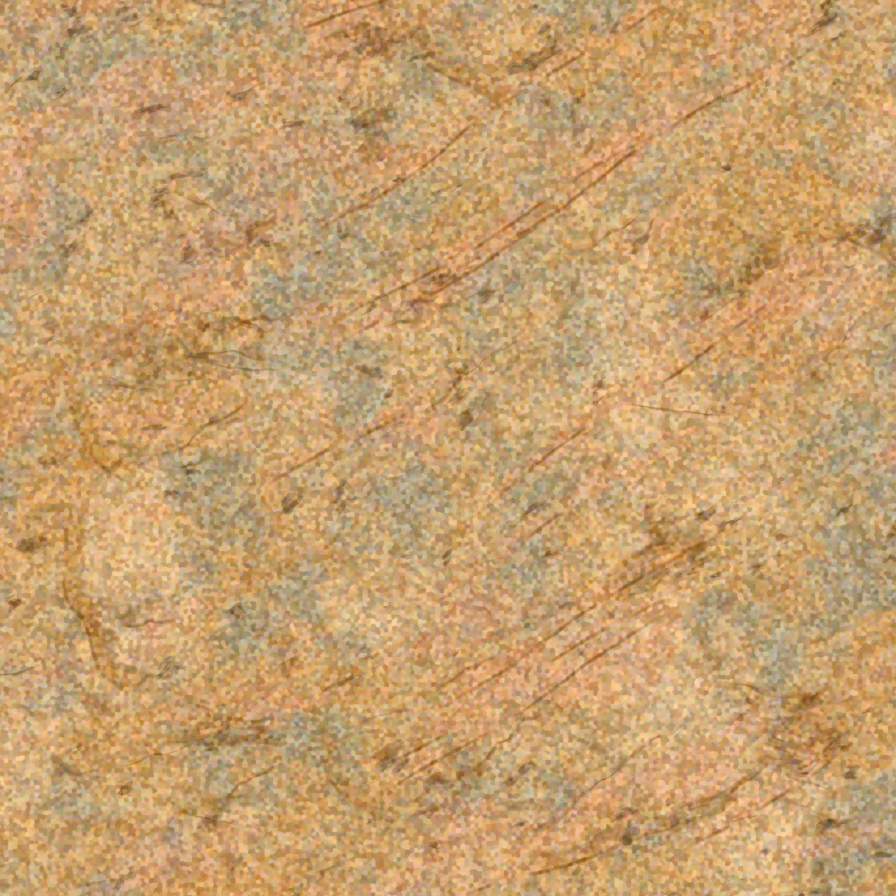
A Shadertoy shader for this texture:

```glsl
float hash(vec2 p) {
    vec3 q = fract(vec3(p.xyx) * 0.1031);
    q += dot(q, q.yzx + 33.33);
    return fract((q.x + q.y) * q.z);
}

vec3 hash3(vec2 p) {
    return vec3(hash(p), hash(p + 71.3), hash(p + 153.7));
}

float noise(vec2 p) {
    vec2 i = floor(p), f = fract(p);
    f = f * f * (3.0 - 2.0 * f);
    return mix(mix(hash(i), hash(i + vec2(1, 0)), f.x),
               mix(hash(i + vec2(0, 1)), hash(i + vec2(1, 1)), f.x), f.y);
}

float fbm(vec2 p) {
    float sum = 0.0, amp = 0.5;
    for (int i = 0; i < 5; i++) {
        sum += amp * noise(p);
        p = mat2(1.6, 1.2, -1.2, 1.6) * p + 17.0;
        amp *= 0.5;
    }
    return sum / 0.97;
}

// Soft cellular noise: blended random values of the nearby grains
vec3 grains(vec2 p) {
    vec2 cell = floor(p);
    vec3 sum = vec3(0);
    float total = 0.0;
    for (int y = -1; y <= 1; y++)
    for (int x = -1; x <= 1; x++) {
        vec2 id = cell + vec2(x, y);
        vec3 rnd = hash3(id);
        vec2 d = id + 0.15 + 0.7 * rnd.xy - p;
        float w = exp(-7.0 * dot(d, d));
        sum += w * hash3(id + 400.0);
        total += w;
    }
    return sum / total - 0.5;
}

vec2 turn(vec2 p, float angle) {
    float c = cos(angle), s = sin(angle);
    return vec2(c * p.x + s * p.y, c * p.y - s * p.x);
}

void mainImage(out vec4 fragColor, in vec2 fragCoord) {
    vec2 p = fragCoord / iResolution.y;
    vec2 warp = vec2(fbm(p * 9.0), fbm(p * 9.0 + 40.0)) - 0.5;
    vec2 wp = p + 0.06 * warp;
    vec2 bed = turn(wp, 0.45);

    // Mottled ground: ochre, grey, pale and pink patches
    vec3 col = vec3(0.80, 0.652, 0.448);
    float ochre = smoothstep(0.45, 0.72, fbm(bed * vec2(5, 9) + 3.0));
    float grey = smoothstep(0.48, 0.70, fbm(wp * vec2(15, 17) + 60.0));
    float pale = smoothstep(0.52, 0.72, fbm(wp * 7.0 + 90.0));
    float pink = smoothstep(0.52, 0.74, fbm(bed * vec2(8, 20) + 120.0));
    col = mix(col, vec3(0.80, 0.59, 0.33), 0.60 * ochre);
    col = mix(col, vec3(0.66, 0.61, 0.49), 0.75 * grey);
    col = mix(col, vec3(0.88, 0.73, 0.54), 0.60 * pale);
    col = mix(col, vec3(0.86, 0.62, 0.46), 0.50 * pink);

    // Broken hairline cracks along the bedding
    for (int i = 0; i < 2; i++) {
        float k = float(i);
        vec2 q = turn(wp, 0.5 - 0.65 * k) * vec2(4, 13) + 31.0 * k;
        float crack = smoothstep(0.035, 0.0, abs(fbm(q) - 0.5));
        crack *= smoothstep(0.50, 0.72, fbm(p * 8.0 + 200.0 + 50.0 * k));
        col = mix(col, vec3(0.54, 0.37, 0.17), 0.55 * crack);
    }

    // Long straight veins rising to the right
    for (int i = 0; i < 13; i++) {
        float k = float(i);
        vec3 r = hash3(vec2(k, 7.0));
        vec2 q = turn(p - vec2(r.x, (k + r.y) / 13.0), mix(0.25, 0.62, r.z));
        q.y += 0.014 * warp.x + 0.004 * sin(q.x * 19.0 + k);
        float len = mix(0.12, 0.38, hash(vec2(k, 19.0)));
        float fade = smoothstep(len, 0.4 * len, abs(q.x));
        float broken = smoothstep(0.30, 0.65, noise(vec2(q.x * 28.0, k * 9.0)));
        float halo = fade * smoothstep(0.016, 0.0, abs(q.y - 0.006));
        float line = fade * broken * smoothstep(0.0034, 0.0004, abs(q.y));
        col = mix(col, mix(vec3(0.86, 0.64, 0.40), vec3(0.86, 0.61, 0.45), r.x), 0.5 * halo);
        col = mix(col, vec3(0.58, 0.38, 0.15), 0.65 * line);
    }

    // Curved rusty stains running down to the right, darker on one rim
    for (int i = 0; i < 6; i++) {
        float k = float(i);
        vec3 r = hash3(vec2(k, 43.0));
        vec2 q = turn(p - vec2(r.x, (k + r.y) / 6.0), -mix(0.5, 1.2, r.z));
        q.y += 0.014 * sin(q.x * 34.0 + 5.0 * r.x) + 0.03 * warp.y;
        float fade = smoothstep(0.10, 0.03, abs(q.x));
        float stain = fade * smoothstep(0.015, 0.005, abs(q.y));
        float rim = fade * smoothstep(0.004, 0.0005, abs(q.y + 0.009));
        col = mix(col, vec3(0.73, 0.51, 0.24), 0.55 * stain);
        col = mix(col, vec3(0.50, 0.34, 0.16), 0.55 * rim * noise(p * 45.0));
    }

    // Small dark flecks
    float fleck = smoothstep(0.70, 0.82, fbm(bed * vec2(24, 48) + 300.0));
    col = mix(col, vec3(0.46, 0.32, 0.18), 0.6 * fleck);

    // Fine sandy grain in brightness and hue
    vec3 fine = grains(p * 210.0);
    vec3 coarse = grains(wp * 90.0 + 500.0);
    col += 0.21 * fine.x + 0.09 * coarse.x;
    col += vec3(0.06, 0.0, -0.12) * fine.y + vec3(0.05, -0.02, -0.07) * coarse.y;
    col += vec3(0.04, -0.05, 0.03) * fine.z;

    fragColor = vec4(clamp(col, 0.0, 1.0), 1.0);
}
```
